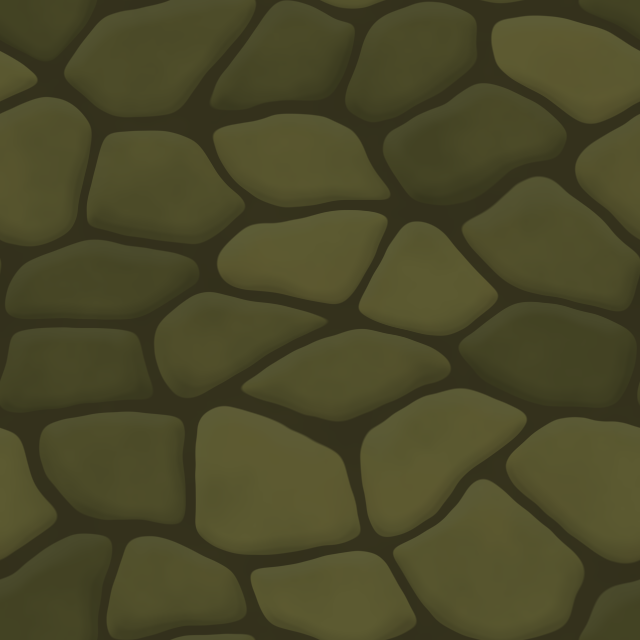
A three.js fragment shader for this texture:

```glsl
varying vec2 vUv;

const vec2 GRID = vec2(4.0, 6.0); // stones across and up; rows must be even
const vec3 MORTAR = vec3(0.203, 0.192, 0.110);
const vec3 MOSS_DARK = vec3(0.262, 0.260, 0.138);
const vec3 MOSS_LIGHT = vec3(0.362, 0.354, 0.192);
const vec3 OCHRE = vec3(0.375, 0.345, 0.185);
const vec3 RIM_LIGHT = vec3(0.365, 0.368, 0.235);

struct Stone {
  float depth;  // rounded distance to the joint, in canvas units
  vec2 outward; // smoothed direction towards the nearest joint
  vec2 id;
};

vec2 hash2(vec2 p) {
  vec3 q = fract(p.xyx * vec3(0.1031, 0.1030, 0.0973));
  q += dot(q, q.yzx + 33.33);
  return fract((q.xx + q.yz) * q.zy);
}

// Two channels of value noise in -1..1, wrapping after period cells
vec2 wrapNoise(vec2 uv, float period, float seed) {
  vec2 p = uv * period;
  vec2 i = floor(p);
  vec2 f = fract(p);
  f = f * f * f * (f * (f * 6.0 - 15.0) + 10.0);
  vec2 lo = mod(i, period) + seed;
  vec2 hi = mod(i + 1.0, period) + seed;
  vec2 bottom = mix(hash2(lo), hash2(vec2(hi.x, lo.y)), f.x);
  vec2 top = mix(hash2(vec2(lo.x, hi.y)), hash2(hi), f.x);
  return mix(bottom, top, f.y) * 2.0 - 1.0;
}

// Octaves double in frequency, so every one still wraps
vec2 wrapFbm(vec2 uv, float period, float seed) {
  vec2 sum = vec2(0.0);
  float gain = 0.5;
  for (int i = 0; i < 4; i++) {
    sum += gain * wrapNoise(uv, period, seed);
    period *= 2.0;
    seed += 17.0;
    gain *= 0.5;
  }
  return sum;
}

// Jittered centre of a cell, with alternate rows staggered
vec2 stoneCentre(vec2 cell, float jitter) {
  vec2 id = mod(cell, GRID);
  float stagger = mod(id.y, 2.0) * 0.5 - 0.25;
  return cell + 0.5 + vec2(stagger, 0.0) + (hash2(id + 5.0) - 0.5) * jitter;
}

Stone findStone(vec2 uv, float jitter, float rounding) {
  vec2 p = uv * GRID;
  vec2 base = floor(p);
  vec2 home = base;
  vec2 centre = p;
  float nearest = 1e3;
  for (int y = -2; y <= 2; y++) {
    for (int x = -2; x <= 2; x++) {
      vec2 cell = base + vec2(x, y);
      vec2 c = stoneCentre(cell, jitter);
      float dist = dot(c - p, c - p);
      if (dist < nearest) {
        nearest = dist;
        home = cell;
        centre = c;
      }
    }
  }
  // A smooth minimum over all joints rounds the corners
  float total = 0.0;
  vec2 outward = vec2(0.0);
  for (int y = -2; y <= 2; y++) {
    for (int x = -2; x <= 2; x++) {
      if (x == 0 && y == 0) continue;
      vec2 c = stoneCentre(home + vec2(x, y), jitter);
      vec2 across = c - centre;
      vec2 slope = across * GRID;
      float d = dot(0.5 * (c + centre) - p, across) / length(slope);
      float weight = exp(-d / rounding);
      total += weight;
      outward += weight * normalize(slope);
    }
  }
  return Stone(-rounding * log(total), outward / total, mod(home, GRID));
}

vec3 shadeStone(Stone s, vec2 uv, vec2 mottle) {
  vec2 tone = hash2(s.id + 41.0);
  vec3 color = mix(MOSS_DARK, MOSS_LIGHT, clamp(tone.x + 0.28 * mottle.x, 0.0, 1.0));
  color = mix(color, OCHRE, 0.35 * smoothstep(0.0, 0.6, mottle.y) * tone.x);

  // Layered brush bands: pale on the upper rim, dim on the lower and sides
  float depth = s.depth + 0.006 * wrapNoise(uv, 14.0, 90.0).x;
  float rim = 1.0 - smoothstep(0.018, 0.040, depth);
  float thinRim = 1.0 - smoothstep(0.012, 0.020, depth);
  float facing = dot(s.outward, normalize(vec2(-0.3, 1.0)));
  float lit = smoothstep(0.2, 0.9, facing);
  float shade = smoothstep(0.35, -0.6, facing);
  color = mix(color, RIM_LIGHT * mix(0.84, 1.0, tone.x), lit * (0.42 * rim + 0.1 * thinRim));
  return color * (1.0 - shade * (0.09 * rim + 0.08 * thinRim));
}

void main() {
  // Warp the layout so that the joints bend
  vec2 warp = 0.036 * wrapNoise(vUv, 5.0, 3.0) + 0.010 * wrapNoise(vUv, 11.0, 29.0)
            + 0.0015 * wrapNoise(vUv, 32.0, 53.0);
  Stone stone = findStone(vUv + warp, 0.62, 0.012);

  vec2 mottle = wrapFbm(vUv, 9.0, 67.0);
  float halfGap = 0.0080 + 0.0025 * wrapNoise(vUv, 7.0, 11.0).x;
  float cover = smoothstep(-0.0013, 0.0013, stone.depth - halfGap);
  vec3 joint = MORTAR * (1.0 + 0.04 * mottle.x);
  gl_FragColor = vec4(mix(joint, shadeStone(stone, vUv, mottle), cover), 1.0);
}
```
